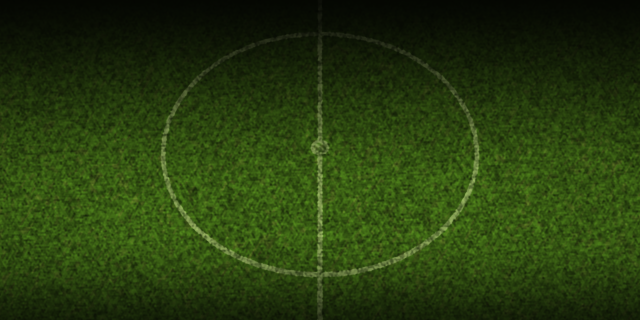
A WebGL 1 fragment shader for this texture:

```glsl
precision highp float;
// A mown grass pitch at night with a worn centre circle, halfway line and spot.

uniform vec2 u_resolution;

#define CIRCLE_Y 0.518
#define CIRCLE_RADII vec2(0.490, 0.376)
#define SPOT_Y 0.539
#define SPOT_RADII vec2(0.028, 0.024)
#define LINE_HALF_WIDTH 0.0076
#define BLADE_SCALE vec2(178.0, 84.0)
#define BLADE_CONTRAST 0.76
#define GRASS_COLOR vec3(0.208, 0.342, 0.068)
#define DRY_COLOR vec3(0.285, 0.335, 0.110)
#define PAINT_COLOR vec3(0.56, 0.64, 0.37)
#define NIGHT_COLOR vec3(0.014, 0.020, 0.007)
#define PAINT_OPACITY 0.80

float hash(vec2 p) {
  vec3 q = fract(vec3(p.xyx) * 0.1031);
  q += dot(q, q.yzx + 33.33);
  return fract((q.x + q.y) * q.z);
}

float noise(vec2 p) {
  vec2 i = floor(p);
  vec2 f = fract(p);
  f = f * f * (3.0 - 2.0 * f);
  float low = mix(hash(i), hash(i + vec2(1.0, 0.0)), f.x);
  float high = mix(hash(i + vec2(0.0, 1.0)), hash(i + vec2(1.0, 1.0)), f.x);
  return mix(low, high, f.y);
}

vec2 rotate(vec2 p, float angle) {
  float c = cos(angle);
  float s = sin(angle);
  return vec2(c * p.x - s * p.y, s * p.x + c * p.y);
}

// Short strokes lying in several directions, centred on zero.
float grassBlades(vec2 p) {
  float sum = 0.0;
  for (int i = 0; i < 3; i++) {
    float layer = float(i);
    vec2 q = rotate(p, 0.5 + layer * 1.05) * BLADE_SCALE;
    sum += noise(q + 337.0 + layer * 91.0) - 0.5;
  }
  return sum * 0.58;
}

// Approximate signed distance to an ellipse outline.
float ellipseDistance(vec2 p, vec2 radii) {
  p += 0.00001;
  float k = length(p / radii);
  return k * (k - 1.0) / length(p / (radii * radii));
}

float coverage(float distance, float softness) {
  return 1.0 - smoothstep(-softness, softness, distance);
}

void main() {
  vec2 p = gl_FragCoord.xy / u_resolution.y;
  float x = p.x - 0.5 * u_resolution.x / u_resolution.y;
  float soft = max(0.003, 0.8 / u_resolution.y);

  // Floodlight fading to night at the top and the near edge.
  float topFade = smoothstep(1.06, 0.38, p.y);
  float nearFade = mix(0.15, 1.0, smoothstep(-0.10, 0.28, p.y));
  float sideFade = 1.0 - 0.10 * smoothstep(0.45, 1.05, abs(x));
  float light = topFade * nearFade * sideFade;

  // Turf with dry flecks and faint patches.
  float blades = grassBlades(p);
  float fleck = noise(rotate(p, 0.6) * vec2(105.0, 60.0) + 211.0);
  float patches = noise(p * 14.0 + 17.0) - 0.5;
  float dryness = smoothstep(0.60, 0.95, fleck) * (0.55 + 0.5 * patches);
  vec3 color = mix(GRASS_COLOR, DRY_COLOR, dryness);
  float shade = 1.0 + BLADE_CONTRAST * blades + 0.03 * patches;
  color = color * shade * light + NIGHT_COLOR;

  // Worn paint, its edges frayed by the blades.
  float fray = 0.003 * blades;
  float width = LINE_HALF_WIDTH * mix(1.08, 0.78, p.y);
  float ring = abs(ellipseDistance(vec2(x, p.y - CIRCLE_Y), CIRCLE_RADII));
  float lines = coverage(min(ring, abs(x)) - width - fray, soft);

  // Centre spot: solid rim around streaks of bare turf.
  vec2 spotPoint = vec2(x, p.y - SPOT_Y);
  float spotEdge = ellipseDistance(spotPoint, SPOT_RADII);
  float spot = coverage(spotEdge - fray, soft);
  float streak = 0.5 + 0.5 * cos(dot(spotPoint, vec2(240.0, 340.0)));
  float rim = smoothstep(-0.011, -0.005, spotEdge);
  float inside = coverage(spotEdge + 0.006, soft);
  spot *= mix(0.25 + 0.75 * streak, 1.0, rim);
  float marks = mix(max(lines, spot), spot, inside);

  float wear = clamp(0.90 + 0.65 * blades, 0.45, 1.0);
  float paint = marks * wear * PAINT_OPACITY;
  float paintLight = 0.05 + 0.92 * pow(light, 0.85);
  vec3 paintColor = PAINT_COLOR * paintLight * (1.0 + 0.45 * blades);
  color = mix(color, paintColor, paint);

  gl_FragColor = vec4(clamp(color, 0.0, 1.0), 1.0);
}
```
